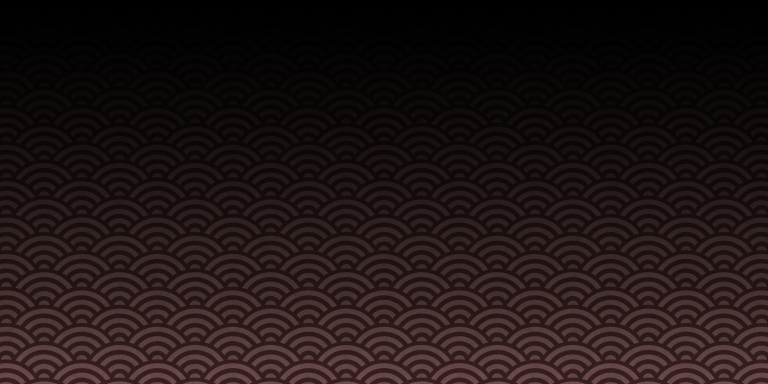
A WebGL 1 fragment shader for this pattern:

```glsl
precision highp float;

uniform vec2 u_resolution;

// Lengths are fractions of the canvas height, measured from its centre.
const float SCALE_WIDTH = 0.1967;
const float ROW_STEP = 0.0474;
const float CREST_Y = 0.1328;
const float RING_PERIOD = 0.25;
const float GRAIN_CELLS = 256.0;

const vec3 RING_COLOR = vec3(0.425, 0.300, 0.300);
const vec3 GROOVE_COLOR = vec3(0.215, 0.120, 0.120);

float hash(vec2 p) {
  vec3 q = fract(vec3(p.xyx) * 0.1031);
  q += dot(q, q.yzx + 33.33);
  return fract((q.x + q.y) * q.z);
}

float valueNoise(vec2 p) {
  vec2 cell = floor(p);
  vec2 f = fract(p);
  f = f * f * (3.0 - 2.0 * f);
  float low = mix(hash(cell), hash(cell + vec2(1.0, 0.0)), f.x);
  float high = mix(hash(cell + vec2(0.0, 1.0)), hash(cell + 1.0), f.x);
  return mix(low, high, f.y);
}

// Offset from the nearest scale centre in a row, in units of the radius.
vec2 scaleOffset(vec2 p, float row, float radius) {
  float shift = 0.5 * mod(row, 2.0);
  float column = fract(p.x / SCALE_WIDTH + shift + 0.5) - 0.5;
  float centerY = CREST_Y + row * ROW_STEP - radius;
  return vec2(column * SCALE_WIDTH, p.y - centerY) / radius;
}

// Three raised rings and a central disc, inside a dark rim.
float ringMask(float r, float blur) {
  float phase = fract((r - 0.025) / RING_PERIOD);
  float distanceToRing = (abs(phase - 0.25) - 0.25) * RING_PERIOD;
  distanceToRing = abs(fract((r - 0.835) / RING_PERIOD + 0.5) - 0.5)
                 * RING_PERIOD - 0.065;
  float rings = 1.0 - smoothstep(-blur, blur, distanceToRing);
  float disc = 1.0 - smoothstep(-blur, blur, r - 0.15);
  float inside = 1.0 - smoothstep(-blur, blur, r - 0.95);
  return max(rings, disc) * inside;
}

// Overlapping scales, painted from the back row to the front row.
float scalePattern(vec2 p, float pixel) {
  float radius = 0.5 * SCALE_WIDTH;
  float blur = 0.75 * pixel / radius;
  float firstRow = floor((p.y - CREST_Y) / ROW_STEP);
  float light = 0.0;
  for (int i = 4; i >= 0; i--) {
    float r = length(scaleOffset(p, firstRow + float(i), radius));
    float cover = 1.0 - smoothstep(-blur, blur, r - 1.0);
    float relief = ringMask(r, blur) * mix(0.88, 1.0, r);
    light = mix(light, relief, cover);
  }
  return light;
}

// Fine grain with faint broad blotches.
float wear(vec2 p) {
  float grain = hash(floor((p + 4.0) * GRAIN_CELLS)) - 0.5;
  float blotch = valueNoise((p + 4.0) * 40.0) - 0.5;
  return 1.0 + 0.09 * grain + 0.06 * blotch;
}

void main() {
  float pixel = 1.0 / u_resolution.y;
  vec2 p = (gl_FragCoord.xy - 0.5 * u_resolution) * pixel;
  float height = gl_FragCoord.y * pixel;

  vec3 color = mix(GROOVE_COLOR, RING_COLOR, scalePattern(p, pixel));

  // Fade to black toward the top.
  float fade = pow(clamp(1.0 - height, 0.0, 1.0), 1.5);
  gl_FragColor = vec4(color * fade * wear(p), 1.0);
}
```
